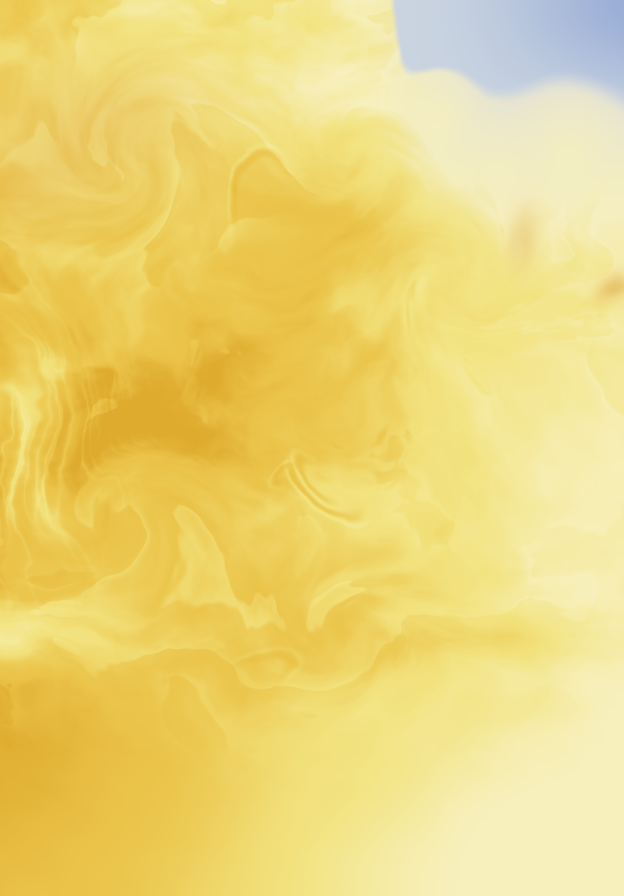
This background is drawn by a Shadertoy shader. Its source:

```glsl
float hash(vec2 p) {
    return fract(sin(dot(p, vec2(127.1, 311.7))) * 43758.5453);
}

float noise(vec2 p) {
    vec2 i = floor(p), f = fract(p);
    f = f * f * f * (f * (f * 6.0 - 15.0) + 10.0);
    return mix(mix(hash(i), hash(i + vec2(1, 0)), f.x),
               mix(hash(i + vec2(0, 1)), hash(i + vec2(1, 1)), f.x), f.y);
}

float fbm(vec2 p) {
    float sum = 0.0, amp = 0.5;
    for (int i = 0; i < 5; i++) {
        sum += amp * noise(p);
        p = mat2(1.6, 1.2, -1.2, 1.6) * p + 7.3;
        amp *= 0.5;
    }
    return sum;
}

float blob(vec2 p, vec2 center, vec2 size) {
    vec2 d = (p - center) / size;
    return exp(-dot(d, d));
}

float smoothMin(float a, float b, float k) {
    float h = max(k - abs(a - b), 0.0) / k;
    return min(a, b) - h * h * k * 0.25;
}

// One-sided sheets: a crisp lip that fades out behind it
float sheet(float level) {
    float f = fract(level);
    return smoothstep(0.0, 0.08, f) * pow(1.0 - f, 2.0) - 0.28;
}

// Tilted curved fold: a thin bright rim beside a dark one
float curl(vec2 p, vec2 center, vec2 size, float tilt, float facing) {
    vec2 d = mat2(cos(tilt), -sin(tilt), sin(tilt), cos(tilt)) * (p - center) / size;
    float edge = (length(d) - 1.0) * min(size.x, size.y);
    float arc = smoothstep(-0.6, 0.7, cos(atan(d.y, d.x) - facing));
    return arc * (0.7 * exp(-pow(edge / 0.002, 2.0)) - exp(-pow((edge + 0.005) / 0.003, 2.0)));
}

void mainImage(out vec4 fragColor, in vec2 fragCoord) {
    vec2 uv = fragCoord / iResolution.xy;
    vec2 p = fragCoord / iResolution.y;

    // Swirl the smoke around scattered vortices
    vec2 q = p;
    for (int i = 0; i < 12; i++) {
        float id = float(i);
        vec2 center = vec2(hash(vec2(id, 1.0)) * 0.6, 0.25 + 0.65 * hash(vec2(id, 5.0)));
        vec2 d = q - center;
        float turn = (hash(vec2(id, 9.0)) - 0.5) * 4.0 * exp(-dot(d, d) / 0.004);
        q = center + mat2(cos(turn), sin(turn), -sin(turn), cos(turn)) * d;
    }
    vec2 warp = vec2(fbm(q * 5.0 + 2.0), fbm(q * 5.0 + 19.0)) - 0.48;
    vec2 w = q + 0.16 * warp;
    vec2 s = uv + 0.12 * warp;

    // Broad light and dark masses
    float tone = 0.20 + 0.52 * s.x + 0.26 * smoothstep(0.68, 0.92, s.y);
    tone -= 0.22 * blob(s, vec2(0.26, 0.55), vec2(0.28, 0.12));
    tone -= 0.19 * blob(s, vec2(0.50, 0.72), vec2(0.17, 0.06));
    tone -= 0.13 * blob(s, vec2(0.46, 0.33), vec2(0.22, 0.09));
    tone -= 0.15 * blob(s, vec2(0.75, 0.28), vec2(0.22, 0.035));
    tone -= 0.12 * blob(s, vec2(0.05, 0.14), vec2(0.35, 0.10));
    tone += 0.13 * blob(s, vec2(0.88, 0.43), vec2(0.25, 0.13));
    tone += 0.12 * blob(s, vec2(0.90, 0.82), vec2(0.25, 0.09));
    tone += 0.14 * blob(s, vec2(0.08, 0.75), vec2(0.16, 0.05));
    tone += 0.50 * blob(s, vec2(0.02, 0.29), vec2(0.15, 0.06));
    tone += 0.34 * blob(uv, vec2(0.95, 0.0), vec2(0.50, 0.18));
    tone = 0.47 + 1.12 * (tone - 0.44);

    // Billows and fine wisps, calmer toward the lower right
    float detail = smoothstep(0.08, 0.35, uv.y) * mix(1.0, 0.45, smoothstep(0.45, 0.9, uv.x));
    tone += (fbm(w * vec2(6.0, 9.0)) - 0.48) * mix(0.10, 0.45, detail);
    float sparse = smoothstep(0.40, 0.65, noise(q * 9.0 + 4.0));
    tone += detail * sparse * 0.20 * sheet(4.0 * fbm(w * 5.0 + 31.0));
    tone += detail * (1.0 - sparse) * 0.16 * sheet(3.0 * fbm(w * vec2(9.0, 12.0) + 53.0));
    tone += (0.04 + detail) * 0.27 * (fbm(w * vec2(26.0, 36.0)) - 0.48);

    // Slanted strands along the left side
    float across = p.x * 34.0 + p.y * 12.0 + warp.x * 5.0;
    float strand = 0.0;
    for (int i = 0; i < 3; i++) {
        float k = float(i);
        float ridge = 1.0 - abs(2.0 * noise(vec2(across * (1.0 + 0.6 * k), p.y * 6.0 + k * 17.0)) - 1.0);
        strand += pow(ridge, 5.0) * (0.32 - 0.05 * k);
    }
    tone += (strand - 0.03) * blob(uv, vec2(0.04, 0.50), vec2(0.13, 0.13));

    // Curled folds
    vec2 c = p + 0.06 * warp;
    tone += 0.20 * curl(c, vec2(0.355, 0.462), vec2(0.050, 0.027), -0.6, -1.6);
    tone += 0.16 * curl(c, vec2(0.350, 0.470), vec2(0.038, 0.018), -0.9, -2.0);
    tone += 0.14 * curl(c, vec2(0.310, 0.475), vec2(0.022, 0.012), 0.5, 2.2);
    tone += 0.16 * curl(c, vec2(0.285, 0.775), vec2(0.028, 0.050), -0.2, 2.4);
    tone += 0.10 * curl(c, vec2(0.290, 0.260), vec2(0.040, 0.022), 0.3, 0.9);

    // Ochre to cream ramp
    vec3 color = mix(vec3(0.87, 0.67, 0.18), vec3(0.92, 0.77, 0.29), smoothstep(0.0, 0.28, tone));
    color = mix(color, vec3(0.95, 0.89, 0.50), smoothstep(0.24, 0.66, tone));
    color = mix(color, vec3(0.97, 0.94, 0.74), smoothstep(0.60, 0.95, tone));

    // Orange stains
    float stain = 0.30 * blob(s, vec2(0.13, 0.84), vec2(0.22, 0.08));
    stain += 0.30 * blob(s, vec2(0.84, 0.74), vec2(0.025, 0.035));
    stain += 0.55 * blob(s, vec2(1.0, 0.67), vec2(0.03, 0.02));
    color = mix(color, vec3(0.88, 0.66, 0.32), stain);

    // Rounded cloud bank opening onto blue sky
    vec2 b = p + 0.02 * warp;
    float bank = smoothMin(b.y - 0.872, b.x - 0.435 - 0.5 * pow(max(1.0 - b.y, 0.0), 1.5), 0.05);
    bank = smoothMin(bank, length(b - vec2(0.49, 0.86)) - 0.062, 0.03);
    bank = smoothMin(bank, length(b - vec2(0.56, 0.80)) - 0.085, 0.03);
    bank = smoothMin(bank, length(b - vec2(0.635, 0.82)) - 0.088, 0.03);
    float haze = exp(min(bank, 0.0) / 0.05) * smoothstep(0.55, 0.85, uv.x);
    color = mix(color, vec3(0.88, 0.88, 0.85), 0.9 * haze);
    vec3 sky = mix(vec3(0.79, 0.83, 0.88), vec3(0.55, 0.64, 0.83),
                   smoothstep(0.65, 1.15, uv.x) * smoothstep(0.84, 1.0, uv.y));
    float blur = mix(0.004, 0.015, smoothstep(0.65, 1.0, uv.x));
    color = mix(color, sky, smoothstep(-blur, blur, bank));

    fragColor = vec4(color, 1.0);
}
```
